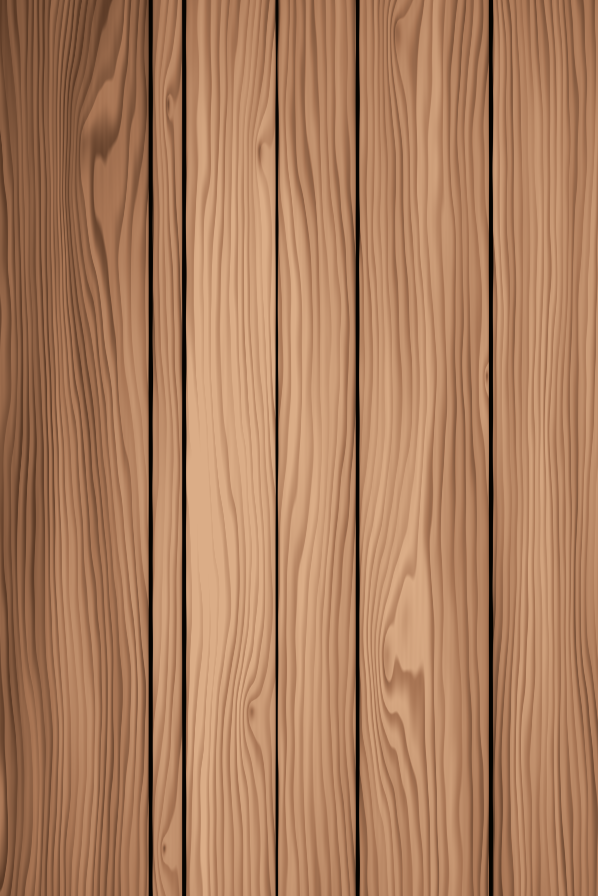
Give the GLSL for this texture, as a Shadertoy shader.

```glsl
#define GRAIN_DENSITY 72.0
#define GRAIN_WARP 3.6
#define LINE_DEPTH 0.47
#define STREAK_DEPTH 0.42
#define KNOT_SWIRL 1.9
#define GAP_HALF_WIDTH 0.0031
#define VIGNETTE 0.62
#define BASE_TONE 0.85

const vec3 GAP_COLOR = vec3(0.02, 0.01, 0.0);
const vec3 DEEP_WOOD = vec3(0.36, 0.23, 0.15);
const vec3 MID_WOOD = vec3(0.66, 0.46, 0.33);
const vec3 PALE_WOOD = vec3(0.86, 0.68, 0.53);

const int SEAMS = 5;
const float seamX[SEAMS] = float[](0.252, 0.308, 0.463, 0.598, 0.821);
const float seamScale[SEAMS] = float[](1.0, 1.0, 0.6, 0.9, 1.0);
const float plankTint[6] = float[](-0.09, 0.10, 0.12, 0.0, 0.02, 0.01);

// Each knot: centre x, centre y, horizontal radius, vertical radius
const int KNOTS = 8;
const vec4 knots[KNOTS] = vec4[](
    vec4(0.140, 1.256, 0.045, 0.190), vec4(0.281, 1.325, 0.014, 0.055),
    vec4(0.432, 1.246, 0.026, 0.080), vec4(0.420, 0.309, 0.026, 0.050),
    vec4(0.274, 0.080, 0.014, 0.035), vec4(0.665, 1.445, 0.038, 0.110),
    vec4(0.645, 0.400, 0.040, 0.160), vec4(0.814, 0.870, 0.012, 0.040));

vec2 hash2(vec2 p) {
    p = vec2(dot(p, vec2(127.1, 311.7)), dot(p, vec2(269.5, 183.3)));
    return fract(sin(p) * 43758.545) * 2.0 - 1.0;
}

float gradientNoise(vec2 p) {
    vec2 i = floor(p), f = p - i;
    vec2 u = f * f * f * (f * (f * 6.0 - 15.0) + 10.0);
    vec2 e = vec2(0.0, 1.0);
    return mix(
        mix(dot(hash2(i), f), dot(hash2(i + e.yx), f - e.yx), u.x),
        mix(dot(hash2(i + e.xy), f - e.xy), dot(hash2(i + e.yy), f - e.yy), u.x), u.y);
}

int plankAt(float x) {
    int id = 0;
    for (int i = 0; i < SEAMS; i++) id += int(x > seamX[i]);
    return id;
}

// Ring coordinate in x, knot darkness in y
vec2 grainField(vec2 p, int plank) {
    float seed = float(plank) * 17.3;
    vec2 variety = hash2(vec2(seed, 4.7));
    float density = GRAIN_DENSITY * (1.0 + 0.18 * variety.x);
    float rings = density * (p.x + 0.012 * variety.y * p.y);
    rings += GRAIN_WARP * gradientNoise(vec2(p.x * 5.0 + seed, p.y * 1.5));
    rings += 1.3 * gradientNoise(vec2(p.x * 22.0 + seed, p.y * 3.2));
    rings += 0.35 * gradientNoise(vec2(p.x * 60.0, p.y * 9.0 + seed));
    float core = 0.0;
    for (int i = 0; i < KNOTS; i++) {
        vec4 k = knots[i];
        if (plankAt(k.x) != plank) continue;
        vec2 d = (p - k.xy) / k.zw;
        if (d.y < 0.0) d.y *= 0.65;
        d.x += 0.25 * gradientNoise(p * vec2(18.0, 9.0) + seed);
        float r2 = dot(d, d);
        rings += KNOT_SWIRL * density * k.z * exp(-sqrt(r2 + 0.03));
        core = max(core, exp(-r2 * 26.0) * smoothstep(0.07, 0.01, k.z));
    }
    return vec2(rings, core);
}

void mainImage(out vec4 fragColor, in vec2 fragCoord) {
    vec2 p = fragCoord / iResolution.x;
    vec2 centered = fragCoord / iResolution.xy - 0.5;
    float pixel = 1.0 / iResolution.x;
    int plank = plankAt(p.x);
    float seed = float(plank) * 9.1;

    // Growth rings: soft rise, crisp edge, uneven strength
    vec2 grain = grainField(p, plank);
    float slope = fwidth(grain.x);
    float edge = clamp(slope, 0.12, 0.5);
    float phase = fract(grain.x);
    float line = smoothstep(0.25, 1.0 - edge, phase) * (1.0 - smoothstep(1.0 - edge, 1.0, phase));
    float strength = 0.62 + 0.9 * gradientNoise(vec2(floor(grain.x) * 0.37 + seed, p.y * 2.0));
    line = mix(line, 0.35, smoothstep(0.5, 1.1, slope)) * clamp(strength, 0.12, 1.0);

    // Broad streaks and fine fibres
    float streak = gradientNoise(vec2(grain.x * 0.23 + seed, p.y * 0.7));
    streak += 0.5 * gradientNoise(vec2(grain.x * 0.7 + seed, p.y * 1.3));
    float fibre = gradientNoise(vec2(p.x * 190.0, p.y * 7.0 + seed));

    float tone = BASE_TONE + plankTint[plank];
    tone += STREAK_DEPTH * streak + 0.07 * fibre - LINE_DEPTH * line - 0.5 * grain.y;
    tone -= VIGNETTE * dot(centered, centered);
    tone -= 0.22 * smoothstep(0.35, 0.95, length(centered - vec2(0.5, -0.5)) - 0.45);

    // Seams with slightly ragged sides and shaded plank edges
    float gap = 0.0, shade = 0.0;
    for (int i = 0; i < SEAMS; i++) {
        float ragged = 0.0012 * gradientNoise(vec2(float(i) * 5.3, p.y * 11.0));
        float d = abs(p.x - seamX[i] - ragged * 0.5) - GAP_HALF_WIDTH * seamScale[i] - ragged;
        gap = max(gap, 1.0 - smoothstep(-0.5 * pixel, 0.8 * pixel, d));
        shade = max(shade, exp(-max(d, 0.0) / 0.0045));
    }
    tone -= 0.26 * shade;

    vec3 wood = mix(DEEP_WOOD, MID_WOOD, clamp(tone * 2.0, 0.0, 1.0));
    wood = mix(wood, PALE_WOOD, clamp(tone * 2.0 - 1.0, 0.0, 1.0));
    fragColor = vec4(mix(wood, GAP_COLOR, gap), 1.0);
}
```
